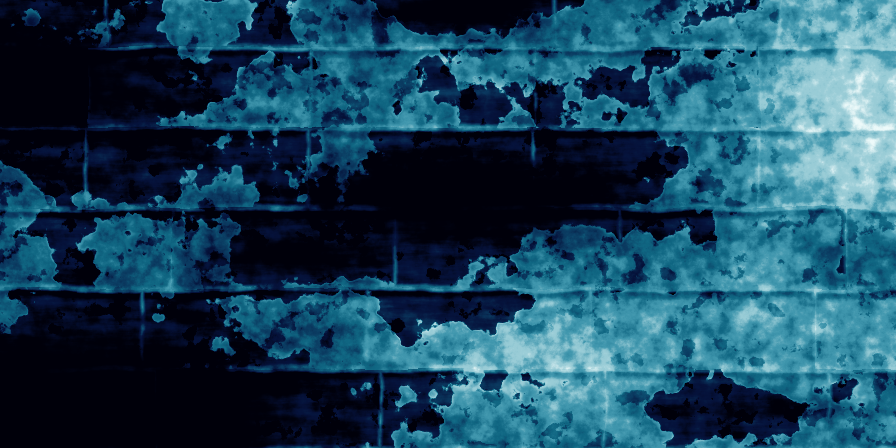
Give the GLSL for this texture, as a Shadertoy shader.

```glsl
// Weathered brick wall in blue and cyan: staggered courses with pale mortar,
// torn paint flakes over dark brick, lit by soft pools of light and shade.
// Layered value noise drives one tone, which a colour ramp turns into paint.

const vec2  BRICK = vec2(0.5, 0.18);    // brick size, in canvas heights
const float FIRST_JOINT = 0.104;        // depth of the first bed joint from the top
const float BED_WIDTH = 0.007;          // half widths of the mortar
const float HEAD_WIDTH = 0.004;
const float WOBBLE = 0.016;             // unevenness of the joints
const float PAINT_THRESHOLD = 0.43;
const float TEAR = 1.05;                // raggedness of the paint edges
const float GRAIN = 0.55;

// Sideways shift of the bricks in each course, from the top
const float STAGGER[6] = float[6](0.48, 0.39, 0.38, 0.77, 0.64, 0.70);

// Pools of light (positive) and shade (negative): centre, then radii
const int POOLS = 11;
const vec4 POOL[POOLS] = vec4[POOLS](
    vec4(1.95, 0.74, 0.24, 0.30), vec4(1.20, 0.18, 0.34, 0.16),
    vec4(1.08, 0.56, 0.42, 0.10), vec4(0.20, 0.08, 0.52, 0.20),
    vec4(0.08, 0.82, 0.34, 0.15), vec4(1.05, 0.98, 0.19, 0.05),
    vec4(1.62, 0.09, 0.20, 0.06), vec4(1.95, 0.42, 0.14, 0.08),
    vec4(0.65, 0.42, 0.26, 0.06), vec4(1.72, 0.34, 0.14, 0.24),
    vec4(0.42, 0.97, 0.26, 0.07));
const float STRENGTH[POOLS] = float[POOLS](
    0.36, 0.34, -0.50, -0.48, -0.42, -0.46, -0.42, -0.36, -0.26, 0.14, 0.24);

const vec3 BLACK = vec3(0.00, 0.00, 0.04);
const vec3 NAVY  = vec3(0.02, 0.07, 0.23);
const vec3 DEEP  = vec3(0.04, 0.23, 0.38);
const vec3 TEAL  = vec3(0.06, 0.40, 0.51);
const vec3 CYAN  = vec3(0.25, 0.59, 0.68);
const vec3 PALE  = vec3(0.60, 0.80, 0.84);
const vec3 WHITE = vec3(0.93, 0.98, 0.98);

// Integer hash to 0..1
float hash(vec2 cell) {
    uvec2 k = uvec2(ivec2(cell)) * uvec2(1597334673u, 3812015801u);
    uint h = (k.x ^ k.y) * 1597334673u;
    h = (h ^ (h >> 15)) * 2246822519u;
    return float((h ^ (h >> 13)) >> 8) / 16777216.0;
}

float noise(vec2 p) {
    vec2 i = floor(p), f = fract(p);
    f = f * f * (3.0 - 2.0 * f);
    return mix(mix(hash(i), hash(i + vec2(1, 0)), f.x),
               mix(hash(i + vec2(0, 1)), hash(i + vec2(1, 1)), f.x), f.y);
}

float fbm(vec2 p) {
    float sum = 0.0, amp = 0.5;
    for (int i = 0; i < 5; i++) {
        sum += amp * noise(p);
        p = mat2(1.6, 1.2, -1.2, 1.6) * p + 17.3;
        amp *= 0.55;
    }
    return sum / 1.055;
}

float lightAt(vec2 p) {
    float light = mix(0.36, 0.58, p.x * 0.5);
    for (int i = 0; i < POOLS; i++) {
        vec2 d = (p - POOL[i].xy) / POOL[i].zw;
        light += STRENGTH[i] * exp(-dot(d, d));
    }
    return light;
}

vec3 ramp(float tone) {
    vec3 c = mix(BLACK, NAVY, smoothstep(0.04, 0.20, tone));
    c = mix(c, DEEP, smoothstep(0.18, 0.36, tone));
    c = mix(c, TEAL, smoothstep(0.34, 0.52, tone));
    c = mix(c, CYAN, smoothstep(0.50, 0.70, tone));
    c = mix(c, PALE, smoothstep(0.68, 0.88, tone));
    return mix(c, WHITE, smoothstep(0.88, 1.10, tone));
}

void mainImage(out vec4 fragColor, in vec2 fragCoord) {
    vec2 p = fragCoord / iResolution.xy * vec2(2.0, 1.0);
    float px = 1.0 / iResolution.y;

    // Brick layout with uneven joints; local.y runs up each brick
    vec2 q = p + WOBBLE * (vec2(fbm(p * 9.0), fbm(p * 9.0 + 40.0)) - 0.5);
    float depth = (1.0 - q.y - FIRST_JOINT) / BRICK.y + 1.0;
    int course = clamp(int(floor(depth)), 0, 5);
    float along = q.x / BRICK.x - STAGGER[course];
    vec2 local = vec2(fract(along), 1.0 - fract(depth));
    vec2 edge = min(local, 1.0 - local) * BRICK;
    float brickShade = hash(vec2(floor(along), float(course))) - 0.5;

    // Grain, streaks and light
    float grain = fbm(p * 34.0) - 0.5;
    float streak = fbm(p * vec2(5.0, 38.0)) - 0.5;
    float light = clamp(lightAt(p) + 0.14 * brickShade, 0.0, 1.0);

    // Paint clings to the lower part of each brick and tears along noise
    float cover = light - PAINT_THRESHOLD + TEAR * (fbm(p * 6.5 + 8.0) - 0.5)
                + 0.22 * grain - 0.22 * (local.y - 0.5);
    float paint = smoothstep(-0.012 - px, 0.012 + px, cover);
    float rim = paint * (1.0 - smoothstep(0.01, 0.06, cover));

    float bare = 0.02 + 0.36 * light + 0.35 * streak + 0.25 * grain;
    float coat = 0.15 + 0.80 * light + GRAIN * grain + 0.15 * streak;
    float tone = mix(bare, coat, paint) + 0.14 * rim;

    // Pits and chips
    float pits = smoothstep(0.60, 0.68, fbm(p * 26.0 + 70.0));
    tone -= 0.24 * pits * (1.0 - smoothstep(0.55, 0.95, light));

    // Shadow under each bed joint, then broken pale mortar
    float under = (1.0 - local.y) * BRICK.y;
    tone -= 0.16 * smoothstep(0.004, 0.010, under) * (1.0 - smoothstep(0.012, 0.03, under));
    float soft = 0.003 + px;
    float bed = 1.0 - smoothstep(BED_WIDTH - soft, BED_WIDTH + soft, edge.y);
    float head = 1.0 - smoothstep(HEAD_WIDTH - soft, HEAD_WIDTH + soft, edge.x);
    float worn = smoothstep(0.32, 0.56, fbm(p * vec2(11.0, 15.0) + 90.0));
    float mortar = max(bed, head) * mix(0.25, 0.9, worn);
    tone = mix(tone, 0.30 + 0.72 * light + 0.6 * grain, mortar);

    // Unlit areas sink to black
    tone *= mix(0.2, 1.0, smoothstep(0.0, 0.26, light));
    fragColor = vec4(ramp(tone), 1.0);
}
```
